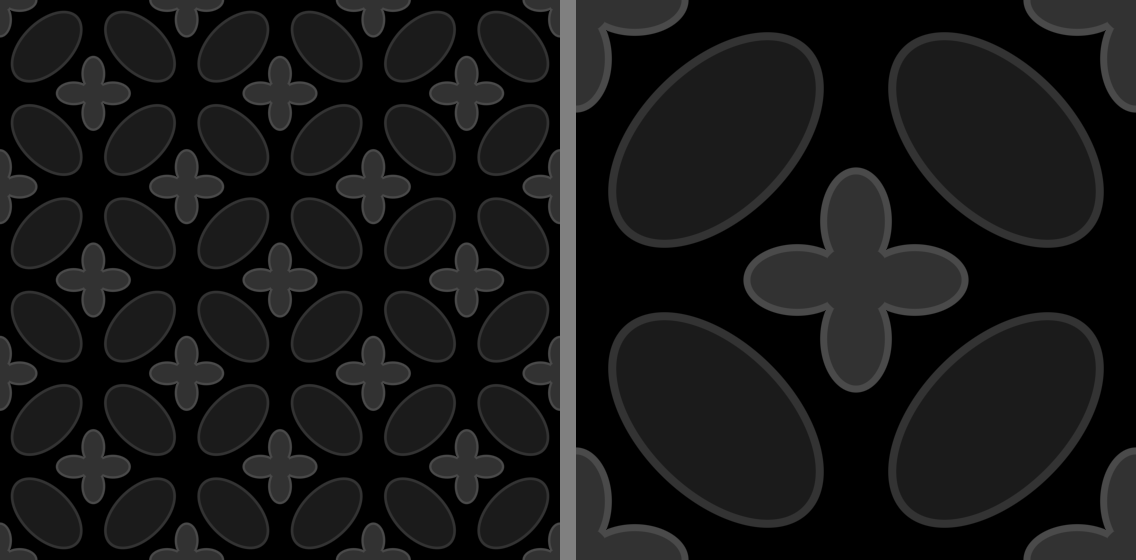
Left, the full canvas; right, a detail of the centre.
Reproduce this pattern procedurally as a WebGL 1 fragment shader.

```glsl
precision highp float;
// Dark lattice of outlined four-petal crosses ringed by tilted ellipses.
// Each square cell is folded onto one triangle holding half an ellipse and
// a quarter of a cross, both drawn from signed distances.

uniform vec2 u_resolution;

const float REPEATS = 3.0;

// All lengths below are fractions of one cell.
const vec2 OVAL_RADII = vec2(0.234, 0.139);
const vec2 PETAL_RADII = vec2(0.096, 0.064);
const float PETAL_OFFSET = 0.105;
const float HUB_RADIUS = 0.077;
const float OVAL_LINE = 0.0145;
const float CROSS_LINE = 0.0125;

const vec3 BACKGROUND = vec3(0.0);
const vec3 OVAL_FILL = vec3(0.105);
const vec3 OVAL_EDGE = vec3(0.2);
const vec3 CROSS_FILL = vec3(0.195);
const vec3 CROSS_EDGE = vec3(0.29);

// Approximate signed distance to an axis-aligned ellipse.
float ellipseDistance(vec2 p, vec2 radii) {
  float scaled = max(length(p / radii), 0.001);
  float slope = max(length(p / (radii * radii)), 0.001);
  return scaled * (scaled - 1.0) / slope;
}

// Four petals joined by a round hub; p lies in the positive quadrant.
float crossDistance(vec2 p) {
  vec2 arm = vec2(max(p.x, p.y), min(p.x, p.y));
  float petal = ellipseDistance(arm - vec2(PETAL_OFFSET, 0.0), PETAL_RADII);
  return min(petal, length(p) - HUB_RADIUS);
}

// Ellipse whose long axis runs across the cell diagonal.
float ovalDistance(vec2 p) {
  vec2 q = p - 0.25;
  vec2 turned = vec2(q.x - q.y, q.x + q.y) * sqrt(0.5);
  return ellipseDistance(turned, OVAL_RADII);
}

float coverage(float d, float blur) {
  return 1.0 - smoothstep(-blur, blur, d);
}

// Paints a filled shape with its outline just inside the boundary.
vec3 paintShape(vec3 base, float d, float line, vec3 fill, vec3 edge, float blur) {
  vec3 ink = mix(edge, fill, coverage(d + line, blur));
  return mix(base, ink, coverage(d, blur));
}

void main() {
  vec2 uv = gl_FragCoord.xy / u_resolution;
  float blur = 0.8 * REPEATS / min(u_resolution.x, u_resolution.y);

  // Mirror the cell, then bring the corner cross onto the central one.
  vec2 p = abs(fract(uv * REPEATS) - 0.5);
  if (p.x + p.y > 0.5) p = 0.5 - p;
  p = abs(p);

  vec3 color = BACKGROUND;
  color = paintShape(color, ovalDistance(p), OVAL_LINE, OVAL_FILL, OVAL_EDGE, blur);
  color = paintShape(color, crossDistance(p), CROSS_LINE, CROSS_FILL, CROSS_EDGE, blur);
  gl_FragColor = vec4(color, 1.0);
}
```
